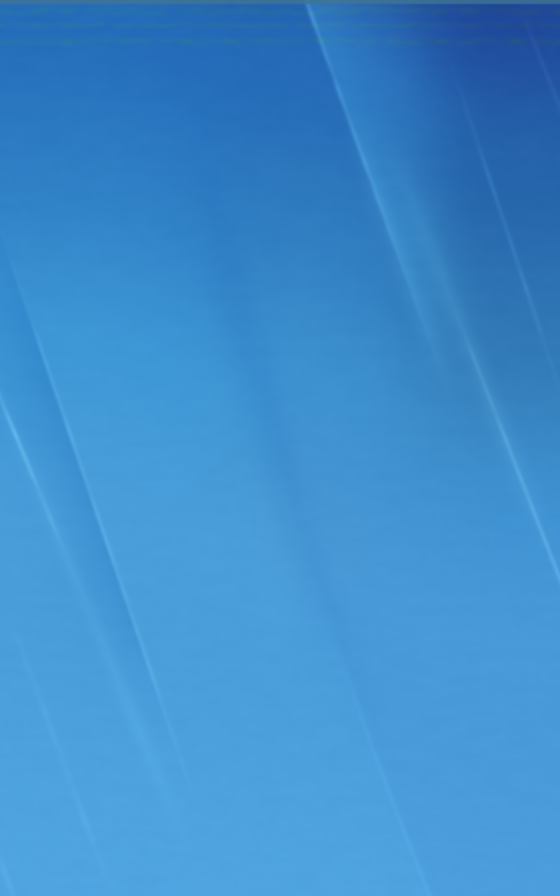
Give the GLSL for this background, as a Shadertoy shader.

```glsl
// Blue gradient backdrop crossed by slanted, softly glowing light streaks.

// Fades in and out between two heights
float span(float y, float start, float end) {
    float soft = 0.35 * (end - start);
    return smoothstep(start, start + soft, y) * (1.0 - smoothstep(end - soft, end, y));
}

float bell(float d, float width) {
    return exp(-d * d / (width * width));
}

// Exponential glow on the positive side of an edge
float sheet(float d, float width) {
    return smoothstep(-0.003, 0.003, d) * exp(-max(d, 0.0) / width);
}

// Signed horizontal distance to a slanted line
float slant(vec2 p, float x0, float slope) {
    return p.x - x0 - slope * p.y;
}

vec2 gradientAt(vec2 cell) {
    float angle = 6.2832 * fract(sin(dot(cell, vec2(127.1, 311.7))) * 43758.5);
    return vec2(cos(angle), sin(angle));
}

float gradientNoise(vec2 p) {
    vec2 i = floor(p), f = fract(p), u = f * f * (3.0 - 2.0 * f), e = vec2(1.0, 0.0);
    float low = mix(dot(gradientAt(i), f), dot(gradientAt(i + e), f - e), u.x);
    float high = mix(dot(gradientAt(i + e.yx), f - e.yx), dot(gradientAt(i + 1.0), f - 1.0), u.x);
    return mix(low, high, u.y);
}

vec3 skyRamp(float t) {
    vec3 c = mix(vec3(0.12, 0.27, 0.6), vec3(0.14, 0.42, 0.725), smoothstep(-0.22, 0.02, t));
    c = mix(c, vec3(0.18, 0.495, 0.77), smoothstep(0.0, 0.21, t));
    c = mix(c, vec3(0.24, 0.59, 0.835), smoothstep(0.16, 0.4, t));
    c = mix(c, vec3(0.29, 0.622, 0.855), smoothstep(0.34, 0.6, t));
    return mix(c, vec3(0.31, 0.645, 0.88), smoothstep(0.65, 1.0, t));
}

void mainImage(out vec4 fragColor, in vec2 fragCoord) {
    // Height runs downward from 0 to 1, width from 0 to 0.625
    vec2 p = fragCoord / iResolution.xy;
    p = vec2(p.x * 0.625, 1.0 - p.y);

    // Base gradient, pulled darker and greyer toward the upper right
    float shade = 0.06 * smoothstep(0.08, 0.3, p.x) + 0.14 * smoothstep(0.32, 0.58, p.x);
    vec3 color = skyRamp(p.y - shade * (1.0 - 0.4 * p.y));
    color -= vec3(0.0, 0.02, 0.04) * smoothstep(0.38, 0.54, p.x) * span(p.y, 0.0, 0.6);
    color -= vec3(-0.006, 0.008, 0.018) * smoothstep(0.18, 0.34, p.x) * span(p.y, -0.05, 0.75);

    // Curved fold through the centre
    float fold = p.x - (0.2 + 0.15 * p.y + 0.13 * p.y * p.y);
    color -= vec3(0.02, 0.026, 0.014) * bell(fold + 0.003, 0.025) * smoothstep(0.1, 0.42, p.y)
           * (1.0 - smoothstep(0.55, 0.9, p.y));
    color -= vec3(0.008, 0.02, 0.007) * smoothstep(-0.01, 0.012, fold) * smoothstep(0.3, 0.55, p.y);
    color += 0.02 * bell(fold, 0.003) * smoothstep(0.68, 0.85, p.y);

    // Unevenness that breaks up the thin streaks
    float glint = 0.85 + 0.9 * gradientNoise(p * vec2(14.0, 30.0));

    // Upper streak with a wide veil of light on its right
    float upper = slant(p, 0.341, 0.36);
    float veil = sheet(upper, 0.12) * (1.0 - smoothstep(0.43, 0.52, p.x - 0.1 * p.y));
    color += vec3(0.045, 0.08, 0.06) * veil * (1.0 - smoothstep(0.2, 0.48, p.y));
    color += glint * vec3(0.08, 0.09, 0.07) * bell(upper, 0.003) * (1.0 - smoothstep(0.08, 0.4, p.y));
    color += vec3(0.025, 0.03, 0.025) * bell(upper, 0.012) * span(p.y, 0.1, 0.46);

    // Long streak reaching the right border
    float right = slant(p, 0.373, 0.39);
    color += vec3(0.03, 0.035, 0.025) * bell(right, 0.012) * span(p.y, 0.12, 0.66);
    color += glint * vec3(0.075, 0.07, 0.055) * bell(right, 0.0028) * smoothstep(0.28, 0.5, p.y);

    // Fine streaks in the dark corner
    float corner = bell(slant(p, 0.48, 0.333), 0.003) * span(p.y, 0.05, 0.46);
    color += glint * vec3(0.045, 0.06, 0.055) * corner;
    color += 0.03 * bell(slant(p, 0.577, 0.4), 0.003) * span(p.y, 0.0, 0.2);

    // Left blade: shadow on its left, bright rim on its right
    float blade = slant(p, -0.0885, 0.34);
    color -= vec3(0.05, 0.058, 0.04) * sheet(-blade, 0.045) * span(p.y, 0.2, 0.86);
    color += glint * vec3(0.045, 0.04, 0.03) * bell(blade - 0.002, 0.0028) * span(p.y, 0.22, 0.95);

    // Lower left streaks
    float lower = slant(p, -0.185, 0.417);
    color += vec3(0.022, 0.026, 0.018) * bell(lower, 0.009) * span(p.y, 0.35, 1.0);
    color += glint * vec3(0.09, 0.085, 0.06) * bell(lower, 0.0028) * (1.0 - smoothstep(0.45, 0.68, p.y));
    color += glint * 0.022 * bell(slant(p, -0.244, 0.37), 0.004) * span(p.y, 0.66, 1.02);
    color += 0.025 * bell(slant(p, -0.355, 0.37), 0.004) * smoothstep(0.92, 0.98, p.y);

    // Faint mottling, stronger in ragged bands along the top
    float mottle = gradientNoise(p * vec2(28.0, 80.0)) + 0.6 * gradientNoise(p * vec2(90.0, 110.0));
    color += 0.008 * mottle;
    float bands = bell(p.y - 0.012, 0.005) + bell(p.y - 0.028, 0.003) + bell(p.y - 0.046, 0.004);
    color += vec3(0.01, 0.025, -0.045) * bands * (0.8 + 1.6 * gradientNoise(p * vec2(60.0, 150.0)));
    color = mix(color, vec3(0.25, 0.46, 0.58), 0.8 * (1.0 - smoothstep(0.003, 0.006, p.y)));

    fragColor = vec4(clamp(color, 0.0, 1.0), 1.0);
}
```
